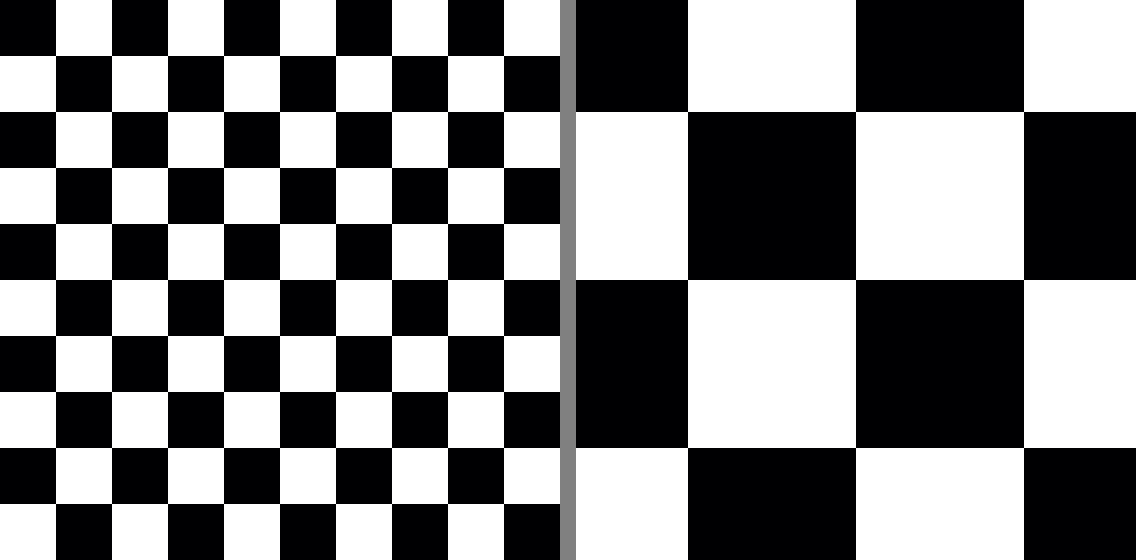
Left, the full canvas; right, a detail of the centre.
Give the GLSL for this pattern, as a WebGL 2 fragment shader.

```glsl
#version 300 es
precision highp float;
// Seamless black and white checkerboard, ten squares across and ten down.

uniform vec2 u_resolution;
out vec4 outColor;

const float SQUARES = 10.0;      // per side; must be even to tile
const float EDGE_PIXELS = 1.0;   // width of the smoothed edge
const vec3 WHITE = vec3(1.0);
const vec3 BLACK = vec3(0.0, 0.0, 0.01);

// Signed distance to the nearest grid line: positive in even cells, negative in odd ones.
vec2 gridDistance(vec2 cell) {
  return 0.5 - abs(mod(cell + 0.5, 2.0) - 1.0);
}

// Checker coverage from 0 (black) to 1 (white), box filtered over the edge width.
float checker(vec2 cell, vec2 edgeWidth) {
  vec2 side = clamp(2.0 * gridDistance(cell) / edgeWidth, -1.0, 1.0);
  return 0.5 + 0.5 * side.x * side.y;
}

void main() {
  vec2 cell = gl_FragCoord.xy / u_resolution * SQUARES;
  vec2 edgeWidth = EDGE_PIXELS * SQUARES / u_resolution;
  outColor = vec4(mix(BLACK, WHITE, checker(cell, edgeWidth)), 1.0);
}
```
